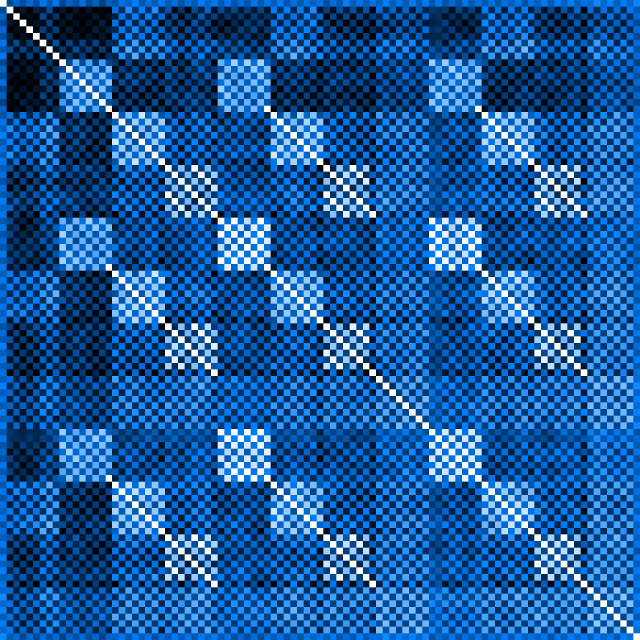
This pattern is drawn by a WebGL 2 fragment shader. Its source:

```glsl
#version 300 es
precision highp float;
// Symmetric 97 by 97 similarity matrix: blue checkered blocks with white diagonals.

uniform vec2 u_resolution;
out vec4 fragColor;

const int CELLS = 97;
const int BLOCK = 8;
const int SAMPLES = 3;

// Block kinds along each axis
const int INTRO = 0, VERSE = 1, CHORUS = 2, TAIL = 3, BRIDGE = 4, OUTRO = 5;

const vec3 BLACK = vec3(0.0, 0.005, 0.02);
const vec3 BLUE = vec3(0.0, 0.5, 1.0);
const vec3 WHITE = vec3(1.0);

// Brightness offsets by kind, for even and odd checker cells
const float EVEN_SHIFT[6] = float[6](-0.22, -0.07, 0.0, 0.0, 0.08, 0.13);
const float ODD_SHIFT[6] = float[6](-0.10, 0.02, 0.0, 0.01, 0.05, 0.09);

struct Track { int kind; int place; float even; float odd; };

vec2 gradient(vec2 p) {
    float h = fract(sin(dot(p, vec2(127.1, 311.7))) * 43758.5);
    return vec2(cos(h * 6.2832), sin(h * 6.2832));
}

float gradientNoise(vec2 p) {
    vec2 i = floor(p), f = fract(p);
    vec2 w = f * f * f * (f * (f * 6.0 - 15.0) + 10.0);
    vec2 e = vec2(1.0, 0.0);
    float low = mix(dot(gradient(i), f), dot(gradient(i + e), f - e), w.x);
    float high = mix(dot(gradient(i + e.yx), f - e.yx),
                     dot(gradient(i + 1.0), f - 1.0), w.x);
    return mix(low, high, w.y);
}

int blockKind(int b) {
    if (b == 0) return INTRO;
    if (b == 7) return BRIDGE;
    if (b == 11) return OUTRO;
    return b > 7 ? b - 7 : (b - 1) % 3 + 1;
}

// Properties shared by a whole row or column
Track trackAt(int index) {
    int b = clamp((index - 1) / BLOCK, 0, 11);
    int place = (index + BLOCK - 1) % BLOCK;
    int kind = blockKind(b);
    float stripe = 0.07 * gradientNoise(vec2(float(index) * 0.43, 7.5));
    Track t = Track(kind, place, EVEN_SHIFT[kind] + stripe, ODD_SHIFT[kind] + stripe);
    if (b == 1) { t.even -= 0.14; t.odd -= 0.09; }
    if (kind == INTRO && place > 4) { t.even += 0.13; t.odd += 0.04; }
    if (b == 8 && place < 2) { t.even -= 0.09; t.odd += 0.04; }
    if (place == 7 && (kind == CHORUS || kind == TAIL)) {
        t.even -= 0.06;
        t.odd -= 0.08;
    }
    return t;
}

bool isGap(Track t, int index) {
    return t.kind == TAIL && t.place == 7 && index > 32;
}

// Level of a repeated block; x is for even cells, y for odd ones
vec2 matchLevel(int kind, int lag, float fade) {
    if (kind == VERSE) return vec2(0.93, 0.41) - vec2(0.20, 0.06) * fade;
    if (kind == CHORUS) return vec2(0.82, 0.38);
    return vec2(lag % 4 == 0 ? 0.97 : 0.78, 0.22);
}

float similarity(ivec2 cell) {
    int a = min(cell.x, cell.y), b = max(cell.x, cell.y);
    if (a == b) return 1.0;
    Track s = trackAt(a), t = trackAt(b);
    bool even = (a + b) % 2 == 0;
    float grain = gradientNoise(vec2(a, b) * 0.37 + 0.2);

    // Soft border at both ends
    if (a == 0 || b == CELLS - 1) {
        float along = a == 0 ? t.even : s.even;
        return (even ? 0.46 : 0.35) + 0.3 * along + 0.1 * grain;
    }

    // Repeated blocks and their diagonals
    bool same = s.kind == t.kind;
    bool repeats = same && s.kind >= VERSE && s.kind <= TAIL;
    if (repeats && s.place == t.place && (s.kind != VERSE || s.place == 7)) return 1.0;
    if (repeats && !isGap(s, a) && !isGap(t, b)) {
        vec2 level = matchLevel(s.kind, b - a, a < 17 ? 1.0 : 0.0);
        return (even ? level.x : level.y) + 0.22 * grain;
    }

    // Background checker
    vec2 level = vec2(0.49, 0.13) + vec2(s.even + t.even, s.odd + t.odd);
    if (s.kind == INTRO && t.kind == CHORUS) level += vec2(0.20, 0.11);
    return (even ? level.x : level.y) + (even ? 0.14 : 0.12) * grain;
}

vec3 heat(float v) {
    vec3 dark = mix(BLACK, BLUE, clamp(v * 2.0, 0.0, 1.0));
    return mix(dark, WHITE, clamp(v * 2.0 - 1.0, 0.0, 1.0));
}

void main() {
    vec3 sum = vec3(0.0);
    // Average a small grid of samples to smooth cell edges
    for (int k = 0; k < SAMPLES * SAMPLES; k++) {
        vec2 offset = (vec2(k % SAMPLES, k / SAMPLES) + 0.5) / float(SAMPLES) - 0.5;
        vec2 uv = (gl_FragCoord.xy + offset) / u_resolution;
        vec2 grid = vec2(uv.x, 1.0 - uv.y) * float(CELLS);
        sum += heat(similarity(clamp(ivec2(grid), ivec2(0), ivec2(CELLS - 1))));
    }
    fragColor = vec4(sum / float(SAMPLES * SAMPLES), 1.0);
}
```
